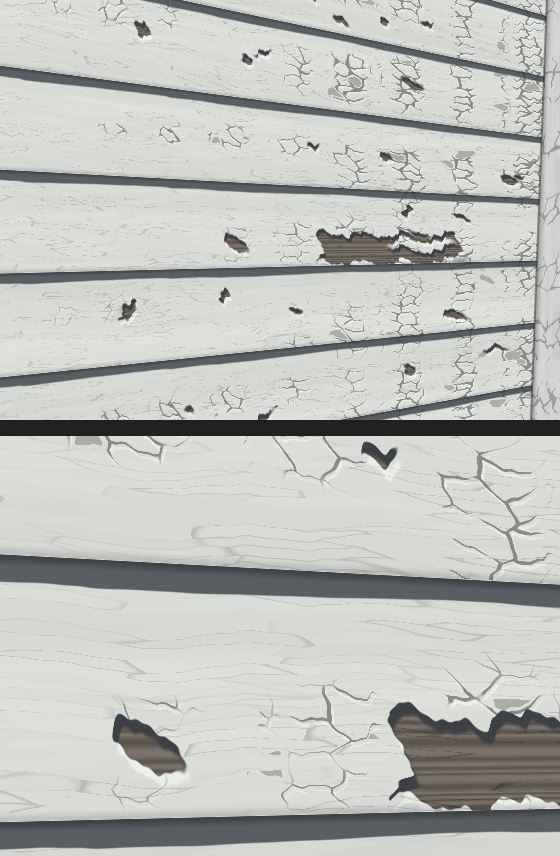
Top, the full canvas; bottom, a detail of the centre.
Write a Shadertoy shader that draws this texture.

```glsl
vec2 hash2(vec2 c) {
    return fract(sin(vec2(dot(c, vec2(127.1, 311.7)), dot(c, vec2(269.5, 183.3)))) * 43758.5);
}

// Cellular noise: x = gap between the two nearest cells, yz = cell hash
vec3 cells(vec2 p) {
    vec2 base = floor(p), id = vec2(0.0);
    float near = 9.0, next = 9.0;
    for (int j = -1; j <= 1; j++)
    for (int i = -1; i <= 1; i++) {
        vec2 cell = base + vec2(i, j);
        float d = length(cell + 0.1 + 0.8 * hash2(cell) - p);
        if (d < near) { next = near; near = d; id = cell; }
        else next = min(next, d);
    }
    return vec3(next - near, hash2(id + 7.3));
}

// Layered sines that make edges ragged
vec2 ripple(vec2 p) {
    vec2 w = vec2(0.0);
    float f = 1.0;
    for (int i = 0; i < 5; i++) {
        w += sin(p.yx * f + w * 2.0 + vec2(1.3, 4.1) * float(i)) / f;
        f *= 1.8;
    }
    return w;
}

// Siding coordinates (x, board) to nearly square units
vec2 flatten(vec2 q) { return q * vec2(1.0, 0.18); }

// Positive where paint has fallen off
float missingPaint(vec2 q) {
    float board = floor(q.y);
    vec2 m = flatten(q) + 0.008 * ripple(flatten(q) * 60.0);

    // Large bare patch with a remnant of paint inside
    vec2 b = abs(m - flatten(vec2(0.925, 2.79))) - vec2(0.165, 0.034);
    float patchDist = max(b.x, b.y);
    float remnant = (length((m - flatten(vec2(1.0, 2.74))) / vec2(0.08, 0.013)) - 1.0) * 0.013;
    float bare = -max(patchDist, -remnant);

    // Scattered chips, denser to the right
    for (int i = 0; i < 4; i++) {
        vec2 h = hash2(vec2(board + 3.0, float(i) * 5.7));
        vec2 s = hash2(h * 91.0);
        vec2 center = flatten(vec2(1.25 * sqrt(h.x), board + 0.25 + 0.6 * h.y));
        vec2 size = vec2(0.009 + 0.02 * s.x, 0.005 + 0.013 * s.y * s.y);
        bare = max(bare, (1.0 - length((m - center) / size)) * size.y);
    }
    return bare;
}

// How flaky the paint is, 0 to 1
float wearAmount(vec2 q) {
    float board = floor(q.y);
    float wear = 0.45 * smoothstep(0.4, 1.15, q.x)
        + 0.28 * sin(q.x * 5.0 + board * 2.3) * sin(fract(q.y) * 5.0 + board * 1.7 + q.x * 2.0);
    return smoothstep(0.12, 0.6, wear + 0.12 * ripple(flatten(q) * 25.0).x);
}

// x = crack line, y = small lost flake
vec2 cracks(vec2 q, float aa) {
    vec2 m = flatten(q) + 0.006 * ripple(flatten(q) * 50.0);
    vec3 c = cells(m * vec2(24.0, 42.0));
    float wear = wearAmount(q);
    float broken = smoothstep(-0.5, 0.7, ripple(m * 45.0 + 8.0).y);
    float width = 0.09 * wear * broken;
    float line = (1.0 - smoothstep(width, width + 36.0 * aa, c.x)) * smoothstep(0.0, 0.03, width);
    float flake = step(1.0 - 0.07 * wear, c.y) * smoothstep(0.25, 0.25 + 36.0 * aa, c.x);
    return vec2(line, flake);
}

void mainImage(out vec4 fragColor, in vec2 fragCoord) {
    float aa = 1.0 / iResolution.y;
    vec2 p = fragCoord * aa;

    // Boards converge toward the right
    float t = p.x / 1.285;
    float pitch = mix(0.2474, 0.1467, t);
    vec2 q = vec2(p.x, (1.0 - p.y - mix(-0.092, 0.179, t)) / pitch);
    float row = fract(q.y), rowAA = aa / pitch;

    // Paint with faint wood grain
    vec3 grain = cells(flatten(q) * vec2(9.0, 130.0) + 0.4 * ripple(flatten(q) * 20.0));
    float scratch = (1.0 - smoothstep(0.0, 0.16, grain.x)) * smoothstep(0.45, 1.0, grain.y);
    vec3 color = vec3(0.86, 0.87, 0.85) + 0.012 * ripple(flatten(q) * vec2(6.0, 30.0)).x;
    color -= 0.13 * scratch + 0.02 * grain.z;

    // Cracks with lit lower lips
    vec2 crack = cracks(q, aa);
    float lip = cracks(q - vec2(0.002, 0.02), aa).x;
    color += 0.06 * lip * (1.0 - crack.x);
    color = mix(color, vec3(0.43, 0.44, 0.43), 0.75 * crack.x);
    color = mix(color, vec3(0.62, 0.63, 0.62), 0.8 * crack.y);

    // Bare wood under curling paint
    float bare = missingPaint(q);
    float above = missingPaint(q - vec2(0.004, 0.05));
    vec3 wood = vec3(0.42, 0.39, 0.36) + 0.06 * sin(q.y * 150.0 + 3.0 * ripple(q * 15.0).x) - 0.1 * scratch;
    wood = mix(vec3(0.24, 0.25, 0.27), wood, smoothstep(-0.002, 0.003, above));
    color += 0.07 * smoothstep(-0.001, 0.002, above);
    color = mix(color, wood, smoothstep(-aa, aa, bare));

    // Rounded board bottom and the shadow it casts
    color *= 1.0 - 0.12 * smoothstep(0.955, 1.0, row);
    float edge = 0.105 + 0.006 * ripple(vec2(p.x * 14.0, floor(q.y))).y;
    float shadow = 1.0 - smoothstep(edge - rowAA, edge + rowAA, row);
    vec3 shade = mix(vec3(0.24, 0.25, 0.27), vec3(0.35, 0.37, 0.39), smoothstep(0.0, 0.05, row));
    shade -= 0.05 * crack.x;
    color = mix(color, shade, shadow * smoothstep(0.0, rowAA, row));

    // Vertical corner trim
    float trim = p.x - 1.264 - 0.038 * p.y;
    vec2 upright = vec2(p.y * 0.9 + 4.0, p.x * 5.0);
    vec3 trimColor = vec3(0.83, 0.84, 0.83) - 0.04 * cells(p * vec2(90.0, 8.0)).z;
    trimColor = mix(trimColor, vec3(0.4), 0.5 * cracks(upright, aa).x);
    trimColor *= 1.0 - 0.22 * (1.0 - smoothstep(0.0, 0.016, trim));
    color = mix(color, trimColor, smoothstep(-aa, aa, trim));
    color *= 1.0 - 0.35 * (1.0 - smoothstep(0.001, 0.004, abs(trim)));

    fragColor = vec4(clamp(color, 0.0, 1.0), 1.0);
}
```
